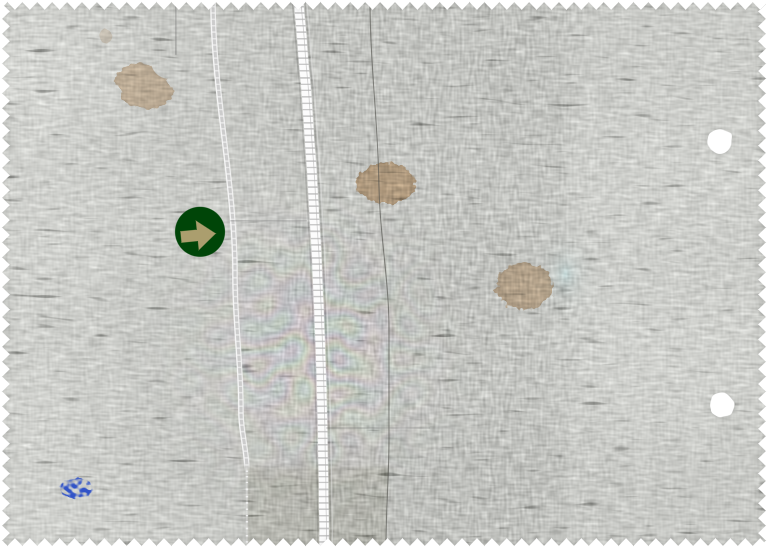
Give the GLSL for this texture, as a WebGL 1 fragment shader.

```glsl
precision highp float;
// A pale woven cloth swatch with pinked edges, drawn threads, stains and punched holes.
// Stretched gradient noise makes the weave and slubs; distance functions place the rest.
// Coordinates are in canvas heights, with the origin at the lower left.
uniform vec2 u_resolution;

const vec3 CLOTH = vec3(0.782, 0.787, 0.772);
const vec3 STAIN_TINT = vec3(0.91, 0.81, 0.70);
const vec3 DISC_GREEN = vec3(0.0, 0.27, 0.03);
const vec3 ARROW_TAN = vec3(0.67, 0.62, 0.43);
const vec3 INK_BLUE = vec3(0.16, 0.30, 0.78);
const float TOOTH_PERIOD = 0.0272;
const float TOOTH_DEPTH = 0.014;
const float EDGE_MARGIN = 0.004;
const float HOLE_RADIUS = 0.0225;
const float DISC_RADIUS = 0.0456;
const float RUNG_RATE = 85.0;
const float WEAVE_CONTRAST = 0.20;
const float SLUB_CONTRAST = 0.24;

float pixel;

vec2 gradientAt(vec2 cell) {
  vec2 h = vec2(dot(cell, vec2(127.1, 311.7)), dot(cell, vec2(269.5, 183.3)));
  return fract(sin(h) * 43758.5) * 2.0 - 1.0;
}

float noise(vec2 p) {
  vec2 i = floor(p), f = fract(p);
  vec2 u = f * f * (3.0 - 2.0 * f);
  vec2 e = vec2(1.0, 0.0);
  float low = mix(dot(gradientAt(i), f), dot(gradientAt(i + e), f - e), u.x);
  float high = mix(dot(gradientAt(i + e.yx), f - e.yx), dot(gradientAt(i + 1.0), f - 1.0), u.x);
  return mix(low, high, u.y);
}

float fill(float d) { return 1.0 - smoothstep(-0.75 * pixel, 0.75 * pixel, d); }
float stroke(float d, float halfWidth) { return fill(abs(d) - halfWidth); }
float tooth(float along) { return abs(fract(along / TOOTH_PERIOD) - 0.5) * 2.0 * TOOTH_DEPTH; }

// Positive inside the zigzag border.
float swatchInset(vec2 p, float width) {
  vec2 sides = min(p, vec2(width, 1.0) - p) - EDGE_MARGIN;
  return 0.75 * min(sides.x - tooth(p.y), sides.y - tooth(p.x));
}

float hole(vec2 p, vec2 centre) {
  return length(p - centre) - HOLE_RADIUS + 0.004 * noise(p * 70.0);
}

// Ragged ellipse; the distance is roughly in canvas units.
float blot(vec2 p, vec2 centre, vec2 radius) {
  float ragged = 0.20 * noise(p * 65.0) + 0.16 * noise(p * 150.0);
  return (length((p - centre) / radius) - 1.0 + ragged) * radius.y;
}

vec3 soak(vec3 cloth, float d, vec2 p, float strength) {
  float rim = 0.07 * exp(-abs(d) * 260.0);
  float mottling = 0.09 * noise(p * 85.0);
  return mix(cloth, cloth * (STAIN_TINT - rim + mottling), fill(d) * strength);
}

vec3 weave(vec2 p) {
  vec2 q = p + vec2(0.0, 0.02 * p.x + 0.004 * noise(p * 3.0));
  float weft = noise(q * vec2(32.0, 175.0)) + 0.7 * noise(q * vec2(75.0, 230.0) + 31.0);
  float warp = noise(q * vec2(210.0, 45.0) + 17.0);
  float slub = smoothstep(0.24, 0.62, noise(q * vec2(19.0, 125.0) + 53.0));
  float middle = smoothstep(0.38, 0.6, p.x) * (1.0 - smoothstep(0.9, 1.15, p.x));
  float light = 0.045 * noise(p * vec2(2.0, 4.0) + 5.0);
  light += 0.035 * (1.0 - smoothstep(0.0, 0.42, p.x));
  light += 0.02 * smoothstep(1.02, 1.05, p.x) - 0.022 * middle;
  light += WEAVE_CONTRAST * (weft * 0.62 + warp * mix(0.35, 0.7, middle));
  return CLOTH + light - SLUB_CONTRAST * slub;
}

void main() {
  pixel = 1.0 / u_resolution.y;
  vec2 p = gl_FragCoord.xy * pixel;
  float width = u_resolution.x * pixel;
  float t = 1.0 - p.y;
  vec3 col = weave(p);

  // Paths of the three vertical threads, from top to bottom.
  float narrowX = 0.3887 + 0.0401 * smoothstep(0.0, 0.5, t)
    + 0.0109 * (smoothstep(0.5, 0.75, t) + smoothstep(0.75, 0.86, t));
  float wideX = 0.5447 + 0.0912 * t - 0.0447 * t * t + 0.0012 * noise(vec2(t * 14.0, 2.0));
  float darkX = 0.6752 + 0.0164 * smoothstep(0.0, 0.36, t)
    + 0.0182 * smoothstep(0.33, 0.6, t) - 0.0055 * smoothstep(0.8, 1.0, t);
  float a = p.x - narrowX, b = p.x - wideX, c = p.x - darkX;

  // Denser lower panel and faint coloured sheen.
  float panel = smoothstep(0.845, 0.86, t) * fill(-a) * fill(c);
  col -= panel * vec3(0.045, 0.047, 0.06);
  vec2 s = (p - vec2(0.57, 0.36)) / vec2(0.16, 0.17);
  vec3 hue = cos(vec3(0.0, 2.1, 4.2) + 14.0 * noise(p * 16.0));
  col += 0.025 * hue * exp(-dot(s, s));
  col += vec3(-0.06, 0.015, 0.03) * exp(-length((p - vec2(1.032, 0.5)) * vec2(70.0, 50.0)));

  // Stains, the first with a bite out of its upper right.
  vec2 k = p - vec2(0.263, 0.843);
  k = mat2(0.93, 0.37, -0.37, 0.93) * k;
  float wedge = max(blot(k, vec2(0.0), vec2(0.052, 0.040)), 0.034 - length(p - vec2(0.309, 0.890)));
  col = soak(col, wedge, p, 0.85);
  col = soak(col, blot(p, vec2(0.704, 0.666), vec2(0.053, 0.038)), p, 1.15);
  col = soak(col, blot(p, vec2(0.958, 0.478), vec2(0.052, 0.043)), p, 0.95);
  col = soak(col, blot(p, vec2(0.193, 0.934), vec2(0.012, 0.013)), p, 0.4);

  // Drawn-thread ladders.
  float rung = smoothstep(0.30, 0.46, abs(fract(t * RUNG_RATE + 0.5 * noise(vec2(t * 30.0, 7.0))) - 0.5));
  float upper = 1.0 - smoothstep(0.84, 0.86, t);
  col = mix(col, vec3(0.80 + 0.1 * rung), upper * stroke(a, 0.004));
  col = mix(col, vec3(0.97), upper * (stroke(a + 0.004, 0.0012) + 0.85 * stroke(a - 0.004, 0.0011)));
  col = mix(col, vec3(0.95), (1.0 - upper) * stroke(a, 0.0022) * (0.35 + 0.6 * rung));
  col *= 1.0 - 0.14 * stroke(abs(b) - 0.0115, 0.0012);
  col = mix(col, vec3(0.99 - 0.20 * rung), stroke(b, 0.0088));
  col = mix(col, vec3(0.70), 0.65 * stroke(b - 0.0042, 0.0007));
  col = mix(col, vec3(0.90), 0.5 * stroke(b - 0.015, 0.0009));

  // Dark threads and snags.
  col = mix(col, vec3(0.33, 0.33, 0.31), 0.72 * stroke(c, 0.0009));
  col = mix(col, vec3(0.40), 0.55 * stroke(p.x - 0.321, 0.0009) * fill(t - 0.1));
  float snag = stroke(t - 0.403, 0.0009) * stroke(p.x - 0.49, 0.07);
  snag += stroke(t - 0.781, 0.0009) * stroke(p.x - 0.69, 0.095);
  col = mix(col, vec3(0.45), 0.45 * snag);

  // Smeared ink.
  vec2 ink = p - vec2(0.139, 0.109);
  float smear = fill(blot(ink, vec2(0.0), vec2(0.029, 0.018)));
  col = mix(col, INK_BLUE, smear * smoothstep(-0.22, 0.22, noise(p * vec2(95.0, 120.0))) * 0.95);

  // Green marker with an arrow.
  vec2 m = p - vec2(0.365, 0.577);
  col = mix(col, DISC_GREEN, fill(length(m) - DISC_RADIUS));
  m = mat2(0.995, -0.10, 0.10, 0.995) * (m + vec2(0.0, 0.006));
  float shaft = max(abs(m.x + 0.017) - 0.018, abs(m.y) - 0.0105);
  float head = max(-0.005 - m.x, (abs(m.y) * 1.25 + m.x - 0.029) * 0.62);
  col = mix(col, ARROW_TAN, fill(min(shaft, head)));

  // Pinked border and punched holes.
  float inset = swatchInset(p, width);
  float punched = min(hole(p, vec2(1.314, 0.743)), hole(p, vec2(1.3175, 0.261)));
  col -= 0.06 * exp(-max(min(inset, punched), 0.0) * 260.0);
  col = mix(col, vec3(1.0), max(fill(inset), fill(punched)));
  gl_FragColor = vec4(clamp(col, 0.0, 1.0), 1.0);
}
```
